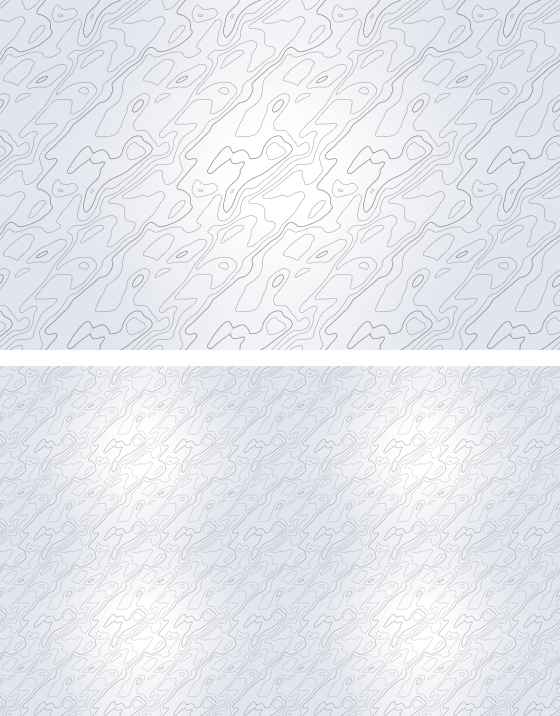
Top: one tile. Bottom: repeated 2 by 2.
This pattern is drawn by a Shadertoy shader. Its source:

```glsl
const vec3 CENTRE_COLOUR = vec3(1.0, 1.0, 1.0);
const vec3 MIDDLE_COLOUR = vec3(0.945, 0.953, 0.963);
const vec3 EDGE_COLOUR = vec3(0.886, 0.896, 0.932);
const vec3 INK_COLOUR = vec3(0.46, 0.46, 0.48);
const float PLATEAU_RADIUS = 0.09;
const float MIDDLE_RADIUS = 0.36;
const float EDGE_RADIUS = 0.56;

const vec2 REPEATS = vec2(4.0, 2.0);     // whole terrain tiles per canvas
const vec2 BASINS = vec2(3.0, 3.0);      // basins per tile
const float BASIN_SLOPE = 46.0;          // contour levels per canvas height
const float BASIN_BLEND = 0.010;         // rounding of the crests
const float BASIN_DEPTH = 0.035;         // random sinking of basins
const float RAMP = 5.0;                  // levels climbed per tile
const float BROAD_HEIGHT = 3.2;
const float MEDIUM_HEIGHT = 1.5;
const float FINE_HEIGHT = 0.3;
const float WARP = 0.13;                 // in terrain tiles
const float INDEX_INTERVAL = 5.0;        // every fifth contour is heavy
const float THIN_WIDTH = 0.0014;         // in canvas heights
const float HEAVY_WIDTH = 0.0020;
const float THIN_OPACITY = 0.72;
const float HEAVY_OPACITY = 0.85;
const float MIN_SLOPE = 6.0;
const float TAU = 6.2831853;

// Integer hash giving a number from 0 to 1
float hash(vec2 cell, uint seed) {
    uvec2 c = uvec2(cell);
    uint n = c.x * 1597u + c.y * 51749u + seed * 7919u + 17u;
    n = (n ^ (n >> 16)) * 73244475u;
    n = (n ^ (n >> 15)) * 73244475u;
    n ^= n >> 16;
    return float(n & 65535u) / 65536.0;
}

vec2 wrapCell(vec2 cell, vec2 period) {
    return floor(mod(cell + 0.5, period));
}

// Slope contribution of one wrapped lattice corner
float corner(vec2 cell, vec2 offset, vec2 period, uint seed) {
    float angle = TAU * hash(wrapCell(cell, period), seed);
    return dot(vec2(cos(angle), sin(angle)), offset);
}

// Gradient noise that repeats once per unit square
float tileNoise(vec2 p, vec2 period, uint seed) {
    p *= period;
    vec2 cell = floor(p);
    vec2 f = p - cell;
    vec2 w = f * f * f * (f * (f * 6.0 - 15.0) + 10.0);
    vec2 right = vec2(1.0, 0.0);
    vec2 up = vec2(0.0, 1.0);
    float low = mix(corner(cell, f, period, seed),
                    corner(cell + right, f - right, period, seed), w.x);
    float high = mix(corner(cell + up, f - up, period, seed),
                     corner(cell + 1.0, f - 1.0, period, seed), w.x);
    return mix(low, high, w.y);
}

// Evenly sloped basins: blended distance to scattered points
float basins(vec2 q) {
    vec2 home = floor(q * BASINS);
    float sum = 0.0;
    for (int j = -1; j <= 1; j++)
    for (int i = -1; i <= 1; i++) {
        vec2 cell = home + vec2(i, j);
        vec2 id = wrapCell(cell, BASINS);
        vec2 jitter = vec2(hash(id, 11u), hash(id, 12u));
        vec2 d = q - (cell + 0.15 + 0.7 * jitter) / BASINS;
        // Across and along the lean, in canvas heights
        vec2 away = vec2(0.31 * d.x, 0.40 * d.y + 0.15 * d.x);
        float reach = sqrt(dot(away, away) + 0.0001);
        sum += exp(-(reach + BASIN_DEPTH * hash(id, 13u)) / BASIN_BLEND);
    }
    return -BASIN_BLEND * log(sum + 1e-20);
}

// Terrain sheared by a whole tile, so it leans to the upper right
float terrain(vec2 uv) {
    vec2 tile = uv * REPEATS;
    vec2 q = vec2(tile.x - tile.y, tile.y);
    vec2 bent = q + WARP * vec2(tileNoise(q, vec2(5.0, 5.0), 1u),
                                tileNoise(q, vec2(5.0, 5.0), 2u));
    return RAMP * q.x + BASIN_SLOPE * basins(bent)
         + BROAD_HEIGHT * tileNoise(q, vec2(3.0, 2.0), 3u)
         + MEDIUM_HEIGHT * tileNoise(bent, vec2(6.0, 6.0), 4u)
         + FINE_HEIGHT * tileNoise(q, vec2(13.0, 16.0), 5u);
}

// Share of a pixel covered by a line of the given width
float lineCoverage(float dist, float width, float pixel) {
    float near = max(dist - 0.5 * pixel, -0.5 * width);
    float far = min(dist + 0.5 * pixel, 0.5 * width);
    return clamp((far - near) / pixel, 0.0, 1.0);
}

// Soft glow that levels off at the canvas edges
vec3 background(vec2 uv, float aspect) {
    vec2 offset = sin(0.5 * TAU * (uv - 0.5)) * vec2(aspect, 1.0) * 2.0 / TAU;
    float radius = length(offset);
    vec3 colour = mix(CENTRE_COLOUR, MIDDLE_COLOUR,
                      smoothstep(PLATEAU_RADIUS, MIDDLE_RADIUS, radius));
    return mix(colour, EDGE_COLOUR,
               smoothstep(MIDDLE_RADIUS - 0.08, EDGE_RADIUS, radius));
}

void mainImage(out vec4 fragColor, in vec2 fragCoord) {
    vec2 uv = fragCoord / iResolution.xy;
    float aspect = iResolution.x / iResolution.y;
    float pixel = 1.0 / iResolution.y;

    // Slope in levels per canvas height turns levels into distance
    const float STEP = 0.0008;
    float h = terrain(uv);
    vec2 slope = vec2(terrain(uv + vec2(STEP / aspect, 0.0)) - h,
                      terrain(uv + vec2(0.0, STEP)) - h) / STEP;
    float level = floor(h + 0.5);
    float dist = abs(h - level) / max(length(slope), MIN_SLOPE);

    // Heavy index contours among thin ones
    bool heavy = mod(level + 0.5, INDEX_INTERVAL) < 1.0;
    float ink = heavy ? HEAVY_OPACITY * lineCoverage(dist, HEAVY_WIDTH, pixel)
                      : THIN_OPACITY * lineCoverage(dist, THIN_WIDTH, pixel);
    fragColor = vec4(mix(background(uv, aspect), INK_COLOUR, ink), 1.0);
}
```
